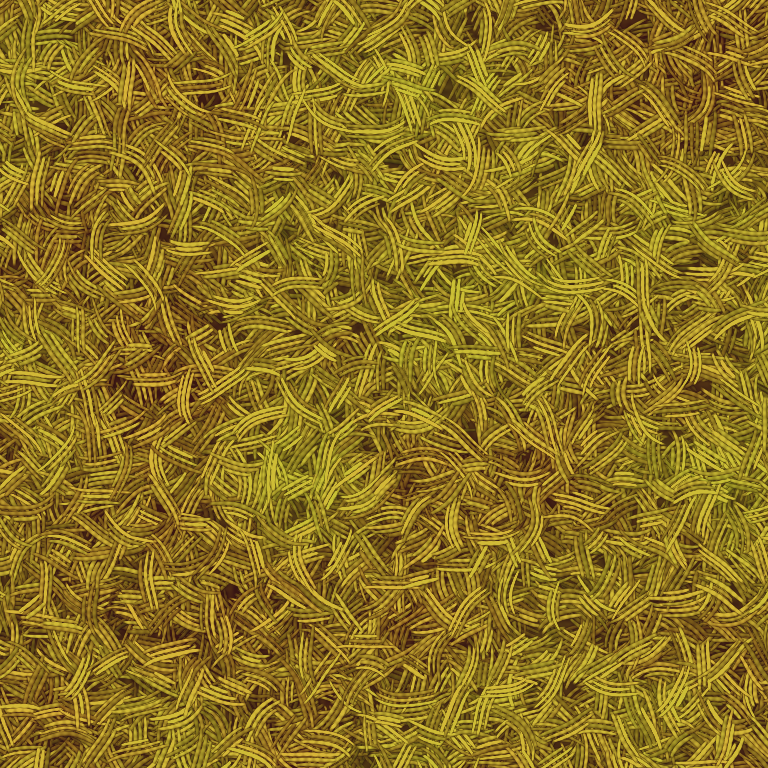
Give the GLSL for this texture, as a WebGL 2 fragment shader.

```glsl
#version 300 es
precision highp float;

// Tangled mat of dry, curved fibres in olive, straw and brown.
// Layers of jittered cells each hold a small bundle of bent strands; they are
// stacked from deep to top with soft shadows, then toned by a colour ramp.

uniform vec2 u_resolution;
out vec4 fragColor;

const int LAYERS = 12;
const float CELL = 0.055;
const float HALF_LENGTH = 0.045;
const float HALF_WIDTH = 0.0026;
const vec2 LIGHT = vec2(-0.6, 0.8);

float hash(vec2 p) {
    return fract(sin(dot(p, vec2(127.1, 311.7))) * 43758.5453);
}

float noise(vec2 p) {
    vec2 i = floor(p), f = fract(p);
    f = f * f * (3.0 - 2.0 * f);
    float low = mix(hash(i), hash(i + vec2(1, 0)), f.x);
    float high = mix(hash(i + vec2(0, 1)), hash(i + vec2(1, 1)), f.x);
    return mix(low, high, f.y);
}

float fbm(vec2 p) {
    return 0.55 * noise(p) + 0.3 * noise(p * 2.1 + 7.3) + 0.15 * noise(p * 4.3 + 3.1);
}

// Lays one bundle of parallel strands over a surface of (tone, tint).
vec2 layBundle(vec2 surface, vec2 p, vec2 key, float depth, float pixel) {
    float angle = 6.2832 * hash(key + 0.31);
    vec2 along = vec2(cos(angle), sin(angle));
    vec2 across = vec2(-along.y, along.x);
    vec2 q = vec2(dot(p, along), dot(p, across));
    if (abs(q.x) > HALF_LENGTH) return surface;

    // Bend and sway the centre line, keeping the width even on slopes.
    float bend = 16.0 * (hash(key + 0.57) - 0.5);
    float phase = 6.2832 * hash(key + 0.83);
    float sway = q.x * 85.0 + phase;
    float slope = 2.0 * bend * q.x + 0.1 * cos(sway);
    float y = (q.y - bend * q.x * q.x - 0.0012 * sin(sway)) * inversesqrt(1.0 + slope * slope);

    // Choose the nearest strand of the bundle.
    float spacing = HALF_WIDTH * mix(2.1, 2.9, hash(key + 0.19));
    float lane = clamp(floor(y / spacing + 0.5), -1.0, 1.0);
    y -= lane * spacing;
    if (abs(y) > HALF_WIDTH * 2.5) return surface;

    vec2 laneKey = key + lane * vec2(3.7, 5.3);
    float reach = abs(q.x) / (HALF_LENGTH * mix(0.3, 1.0, hash(laneKey + 0.41)));
    float width = HALF_WIDTH * mix(0.75, 1.2, hash(laneKey + 0.67)) * (1.0 - 0.4 * min(reach * reach, 1.0));
    float tip = 1.0 - smoothstep(0.82, 1.0, reach);
    float d = y / width;

    // Shadow beside the strand, then its rounded and lit body.
    float shadow = tip * (1.0 - smoothstep(0.7, 2.1, abs(d)));
    surface.x *= 1.0 - 0.45 * shadow;
    float cover = tip * (1.0 - smoothstep(width - 0.6 * pixel, width + 0.6 * pixel, abs(y)));
    float level = mix(0.35, 1.0, depth) * mix(0.6, 1.25, hash(laneKey + 0.93));
    float body = 0.45 + 0.55 * sqrt(max(1.0 - d * d, 0.0));
    float side = 0.17 * clamp(d, -1.0, 1.0) * dot(across, LIGHT);
    float beads = 0.1 * sin(q.x * 620.0 + phase * 3.0 + lane * 2.0);
    float tone = level * (body + beads) + side;
    return mix(surface, vec2(tone, hash(laneKey + 0.11) - 0.5), cover);
}

// Stacks all layers, visiting the cells around the point.
vec2 fibreMat(vec2 p, float pixel) {
    vec2 surface = vec2(0.12, -0.3);
    for (int layer = 0; layer < LAYERS; layer++) {
        float n = float(layer);
        vec2 grid = p / CELL + n * vec2(0.37, 0.61);
        vec2 home = floor(grid);
        for (int j = -1; j <= 1; j++) {
            for (int i = -1; i <= 1; i++) {
                vec2 cell = home + vec2(i, j);
                vec2 key = cell + n * vec2(17.3, 41.9);
                vec2 centre = cell + vec2(hash(key), hash(key + 0.73));
                surface = layBundle(surface, (grid - centre) * CELL, key, n / float(LAYERS - 1), pixel);
            }
        }
    }
    return surface;
}

vec3 strawRamp(float tone) {
    const vec3 BROWN = vec3(0.19, 0.10, 0.065);
    const vec3 OLIVE = vec3(0.48, 0.38, 0.095);
    const vec3 STRAW = vec3(0.82, 0.73, 0.215);
    vec3 dark = mix(BROWN, OLIVE, clamp(tone / 0.46, 0.0, 1.0));
    return mix(dark, STRAW, clamp((tone - 0.46) / 0.54, 0.0, 1.0));
}

void main() {
    vec2 p = gl_FragCoord.xy / u_resolution.y;
    vec2 surface = fibreMat(p, 1.0 / u_resolution.y);

    // Broad patches and fine bumps vary the light and the hue.
    float patches = fbm(p * 6.0 + 2.7) - 0.5;
    float bumps = noise(p * 150.0) - 0.5;
    float tone = surface.x + 0.28 * patches + 0.14 * bumps;
    float tint = 0.7 * surface.y + 1.6 * patches;
    vec3 colour = strawRamp(tone) + vec3(-0.045, 0.035, -0.01) * tint;
    fragColor = vec4(clamp(colour, 0.0, 1.0), 1.0);
}
```
